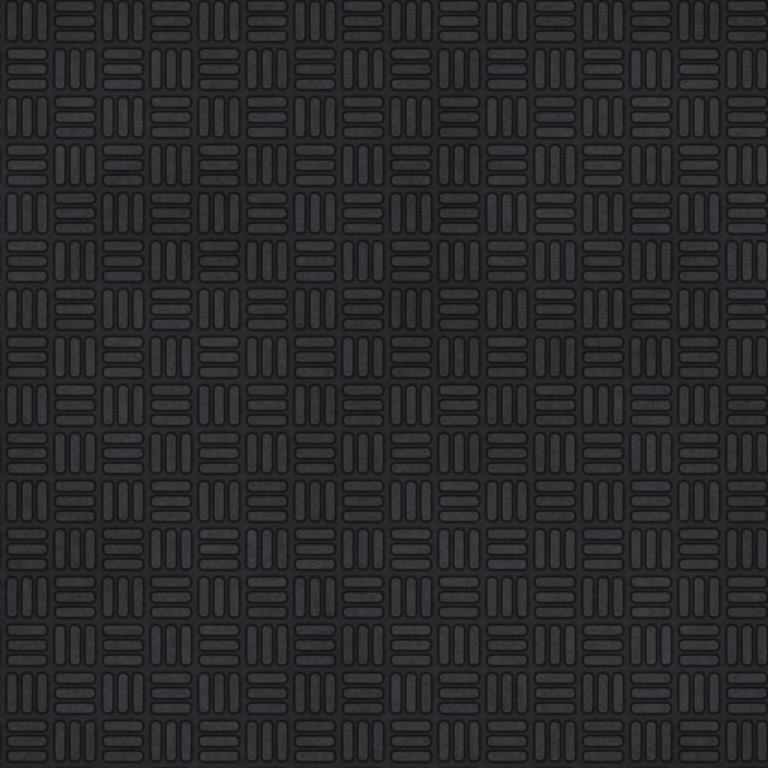
This pattern is drawn by a WebGL 1 fragment shader. Its source:

```glsl
precision highp float;

uniform vec2 u_resolution;

const float CELLS = 16.0;                       // repeats across and down
const vec2 CELL_OFFSET = vec2(0.064, 0.058);    // lattice shift, in cells
const float BAR_SPACING = 0.315;                // the values below are in cells
const vec2 BAR_HALF = vec2(0.408, 0.103);
const float BAR_RADIUS = 0.088;
const float GROOVE_CENTER = 0.014;
const float GROOVE_EDGE = 0.046;
const float SHADOW_REACH = 0.1;
const float SHADOW_DEPTH = 0.16;
const vec3 GROUND_COLOR = vec3(0.163, 0.163, 0.171);
const vec3 BAR_COLOR = vec3(0.211, 0.212, 0.220);
const vec3 GROOVE_COLOR = vec3(0.092, 0.092, 0.099);
const float GRAIN_SCALE = 384.0;                // whole numbers, so noise wraps
const float MOTTLE_SCALE = 80.0;
const float WEAR_SCALE = 7.0;
const float GROUND_GRAIN = 0.08;
const float BAR_GRAIN = 0.12;
const float MOTTLE = 0.045;
const float WEAR = 0.06;
const float BAR_VARIATION = 0.03;
const float TINT_VARIATION = 0.003;

float hash(vec2 p) {
  return fract(sin(dot(p, vec2(127.1, 311.7))) * 43758.5453);
}

// Value noise from -1 to 1 that repeats after one canvas
float wrappedNoise(vec2 uv, float period) {
  vec2 p = uv * period;
  vec2 i = floor(p);
  vec2 f = fract(p);
  f = f * f * (3.0 - 2.0 * f);
  vec2 a = mod(i, period);
  vec2 b = mod(i + 1.0, period);
  float n = mix(mix(hash(a), hash(vec2(b.x, a.y)), f.x),
                mix(hash(vec2(a.x, b.y)), hash(b), f.x), f.y);
  return n * 2.0 - 1.0;
}

float roundedBox(vec2 p, vec2 halfSize, float radius) {
  vec2 q = abs(p) - halfSize + radius;
  return length(max(q, 0.0)) + min(max(q.x, q.y), 0.0) - radius;
}

void main() {
  vec2 uv = gl_FragCoord.xy / u_resolution;
  float pixel = CELLS / min(u_resolution.x, u_resolution.y);

  // Checkerboard of cells, bars turned in every other one
  vec2 grid = uv * CELLS - CELL_OFFSET;
  vec2 cell = mod(floor(grid), CELLS);
  vec2 p = fract(grid) - 0.5;
  if (mod(cell.x + cell.y, 2.0) > 0.5) p = p.yx;

  // Three parallel bars per cell
  float bar = clamp(floor(p.y / BAR_SPACING + 0.5), -1.0, 1.0);
  p.y -= bar * BAR_SPACING;
  float d = roundedBox(p, BAR_HALF, BAR_RADIUS);
  float inside = 1.0 - smoothstep(-0.5 * pixel, 0.5 * pixel, d);

  // Slight brightness and tint differences between bars
  vec2 barId = cell + vec2(0.0, 37.0 * (bar + 2.0));
  float shade = 1.0 + BAR_VARIATION * (hash(barId) * 2.0 - 1.0);
  float tint = TINT_VARIATION * (hash(barId + 19.0) * 2.0 - 1.0);
  vec3 barColor = BAR_COLOR * shade + vec3(-tint, 0.0, tint);

  // Ground darkens gently towards the bars
  float shadow = 1.0 - smoothstep(0.0, SHADOW_REACH, d);
  vec3 color = mix(GROUND_COLOR * (1.0 - SHADOW_DEPTH * shadow), barColor, inside);

  // Thin soft groove around each bar
  float groove = 1.0 - smoothstep(0.0, GROOVE_EDGE, abs(d - GROOVE_CENTER));
  color = mix(color, GROOVE_COLOR, groove);

  // Fine rubber grain, mottling and broad wear
  float grain = wrappedNoise(uv, GRAIN_SCALE) * mix(GROUND_GRAIN, BAR_GRAIN, inside);
  float mottle = wrappedNoise(uv, MOTTLE_SCALE) * MOTTLE;
  float wear = wrappedNoise(uv, WEAR_SCALE) * WEAR;
  color *= 1.0 + grain + mottle + wear;

  gl_FragColor = vec4(color, 1.0);
}
```
